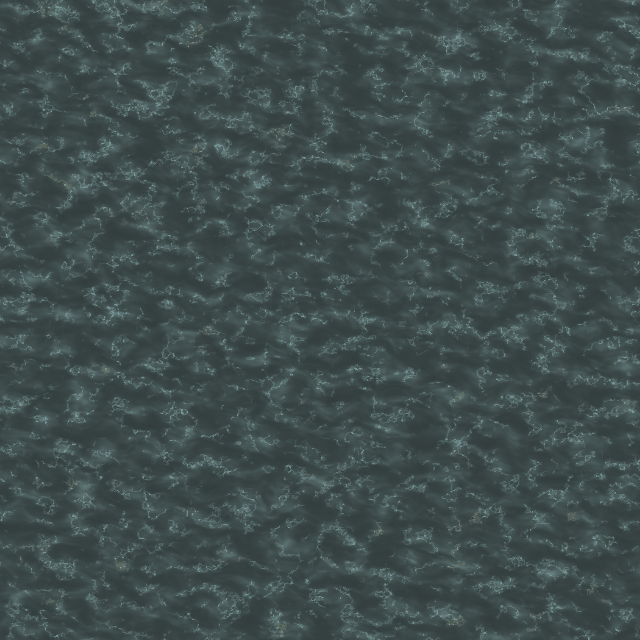
This texture is drawn by a three.js fragment shader. Its source:

```glsl
// Dark teal weathered surface: soft horizontal wisps crossed by broken, jagged, speckled veins.
#define WISP_SCALE vec2(19.0, 38.0)
#define WISP_CONTRAST 0.43
#define BASE_LEVEL 0.19
#define VEIN_SCALE vec2(25.0, 31.0)
#define VEIN_WIDTH 0.15
#define VEIN_LIGHT 0.30
#define HALO_LIGHT 0.13
#define SPECKLE_SCALE 230.0
#define SPECKLE_LIGHT 0.60
#define DARK_TEAL vec3(0.187, 0.226, 0.224)
#define PALE_TEAL vec3(0.410, 0.512, 0.510)

varying vec2 vUv;

const vec3 RUST_GREY = vec3(0.370, 0.375, 0.315);

// Random unit direction for a lattice point
vec2 randomDirection(vec2 cell) {
  vec3 q = fract(cell.xyx * vec3(0.1031, 0.1030, 0.0973));
  q += dot(q, q.yzx + 33.33);
  float angle = 6.28318 * fract((q.x + q.y) * q.z);
  return vec2(cos(angle), sin(angle));
}

// Gradient noise centred on zero
float gradientNoise(vec2 p) {
  vec2 cell = floor(p);
  vec2 f = fract(p);
  vec2 blend = f * f * f * (f * (f * 6.0 - 15.0) + 10.0);
  float a = dot(randomDirection(cell), f);
  float b = dot(randomDirection(cell + vec2(1.0, 0.0)), f - vec2(1.0, 0.0));
  float c = dot(randomDirection(cell + vec2(0.0, 1.0)), f - vec2(0.0, 1.0));
  float d = dot(randomDirection(cell + vec2(1.0, 1.0)), f - vec2(1.0, 1.0));
  return mix(mix(a, b, blend.x), mix(c, d, blend.x), blend.y);
}

// Octaves of noise, each turned a little to hide the lattice
float fractalNoise(vec2 p, int octaves, float gain) {
  float sum = 0.0;
  float amplitude = 1.0;
  for (int i = 0; i < 5; i++) {
    if (i >= octaves) break;
    sum += amplitude * gradientNoise(p);
    p = mat2(1.94, 0.48, -0.48, 1.94) * p + 17.3;
    amplitude *= gain;
  }
  return sum;
}

void main() {
  vec2 p = vUv + 0.37;

  // Soft wisps, bent and leaning down to the right
  vec2 bend = vec2(gradientNoise(p * 21.0), gradientNoise(p * 21.0 + 40.0));
  vec2 wispPoint = p + 0.014 * bend + vec2(0.0, 0.12 * p.x);
  float wisp = fractalNoise(wispPoint * WISP_SCALE, 3, 0.55) / 0.25;
  float tone = BASE_LEVEL * exp(WISP_CONTRAST * wisp);

  // Jagged veins along the zero line of rough noise, broken into patches
  float rough = abs(fractalNoise(p * VEIN_SCALE + 71.0, 5, 0.62));
  float patchiness = fractalNoise(p * vec2(26.0, 38.0) + 9.0, 2, 0.6) / 0.25;
  float cover = smoothstep(-0.5, 0.8, 0.6 * wisp + 0.7 * patchiness);
  float vein = cover * (1.0 - smoothstep(0.02, VEIN_WIDTH, rough));
  float halo = cover * exp(-rough * 5.0);
  tone += VEIN_LIGHT * vein + HALO_LIGHT * halo;

  // Bright grains inside the veins, and stray dots between them
  float grain = gradientNoise(p * SPECKLE_SCALE);
  float speckle = smoothstep(0.08, 0.40, grain);
  float strayDot = smoothstep(0.40, 0.60, gradientNoise(p * 95.0 + 33.0));
  tone += SPECKLE_LIGHT * speckle * vein + 0.18 * strayDot;

  // Rare rusty cores between the grains
  float rustArea = smoothstep(0.18, 0.42, gradientNoise(p * 17.0 + 120.0));
  float rust = rustArea * smoothstep(0.35, 0.9, vein) * (1.0 - speckle);

  vec3 color = mix(DARK_TEAL, PALE_TEAL, min(tone, 1.25));
  color = mix(color, RUST_GREY, 0.6 * rust);
  gl_FragColor = vec4(color, 1.0);
}
```
